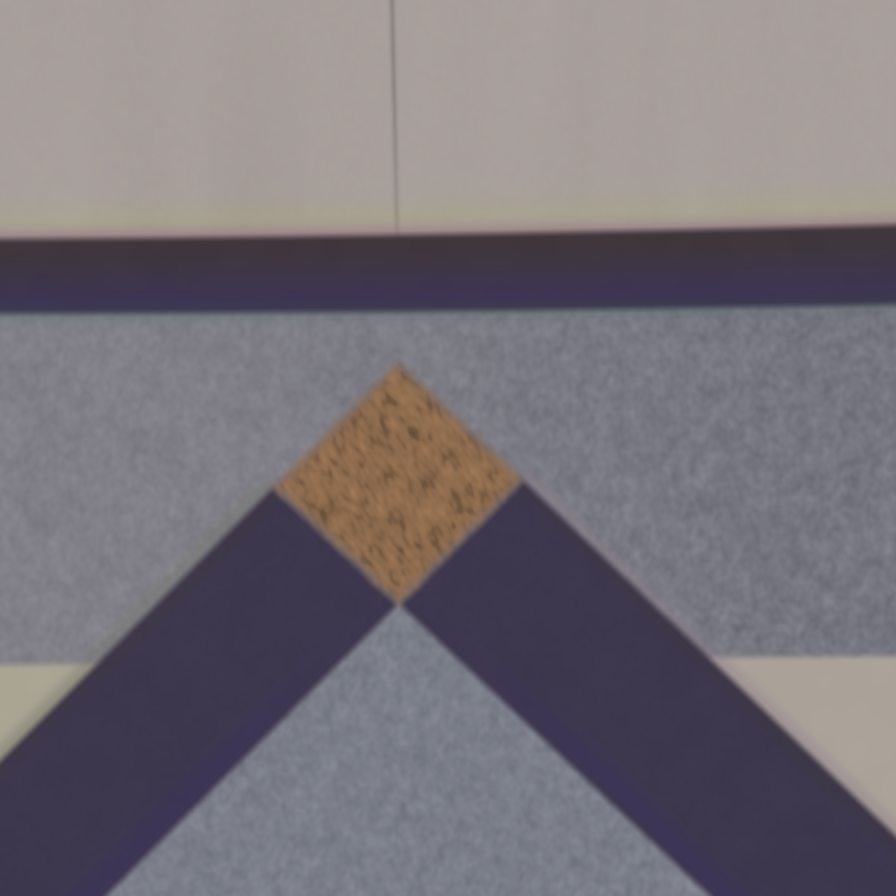
Give the GLSL for this background, as a Shadertoy shader.

```glsl
// Inlaid floor: a pale panel over a dark stripe, speckled grey below it, and
// a dark chevron capped by a cork diamond. Four slanted lines cut the chevron,
// its cap and the inner triangle; gradient noise gives the grain.

#define SOFT 0.0058            // half width of a blurred edge
#define CAP_SOFT 0.0085        // half width of the diamond's blurred edge
#define GRAIN 0.085            // strength of the grey speckle
#define CORK_GRAIN 0.30        // strength of the cork flecks
#define FRINGE 0.009           // width of the coloured fringes
#define PALE vec3(0.652, 0.620, 0.604)
#define CREAM vec3(0.668, 0.635, 0.598)
#define GREY vec3(0.482, 0.482, 0.518)
#define NAVY vec3(0.240, 0.218, 0.304)
#define CORK vec3(0.548, 0.416, 0.300)
#define VIOLET vec3(0.240, 0.208, 0.325)
#define SOOT vec3(0.246, 0.214, 0.234)

vec2 hashGradient(vec2 cell) {
    vec3 h = fract(vec3(cell.xyx) * vec3(0.1031, 0.1030, 0.0973));
    h += dot(h, h.yzx + 33.33);
    return 2.0 * fract((h.xx + h.yz) * h.zy) - 1.0;
}

float gradientNoise(vec2 p) {
    vec2 i = floor(p), f = fract(p);
    vec2 u = f * f * f * (f * (f * 6.0 - 15.0) + 10.0);
    vec2 e = vec2(1.0, 0.0);
    float low = mix(dot(hashGradient(i), f),
                    dot(hashGradient(i + e), f - e), u.x);
    float high = mix(dot(hashGradient(i + e.yx), f - e.yx),
                     dot(hashGradient(i + 1.0), f - 1.0), u.x);
    return mix(low, high, u.y);
}

// Three octaves, each turned to hide the lattice
float grain(vec2 p) {
    float sum = 0.0;
    for (int i = 0; i < 3; i++) {
        sum += 0.45 * gradientNoise(p);
        p = mat2(1.3, 1.0, -1.0, 1.3) * p + 7.3;
    }
    return sum;
}

// Signed distance to a line through a point; positive above it
float aboveLine(vec2 p, vec2 point, float slope) {
    return (p.y - point.y - slope * (p.x - point.x)) / sqrt(1.0 + slope * slope);
}

float cover(float d, float soft) { return smoothstep(-soft, soft, d); }

float glow(float d, float width) { return exp(-d * d / (width * width)); }

void mainImage(out vec4 fragColor, in vec2 fragCoord) {
    vec2 p = fragCoord / iResolution.xy;

    // Boundaries: stripe, lower tiles and the four chevron lines
    float stripeTop = p.y - (0.733 + 0.006 * p.x + 0.010 * p.x * p.x);
    float stripeBase = p.y - (0.650 + 0.001 * p.x + 0.009 * p.x * p.x);
    float tileTop = 0.258 + 0.010 * p.x - p.y;
    vec2 peak = vec2(0.445, 0.596), crotch = vec2(0.445, 0.3265);
    float outerLeft = -aboveLine(p, peak, 1.0);
    float outerRight = -aboveLine(p, peak, -0.953);
    float innerLeft = aboveLine(p, crotch, 1.0);
    float innerRight = aboveLine(p, crotch, -0.94);
    float chevron = min(outerLeft, outerRight);
    float diamond = min(chevron, min(innerLeft, innerRight));
    float triangle = min(-innerLeft, -innerRight);

    // Speckled grey, darker and rougher toward the right
    float speckle = grain(p * vec2(50.0, 42.0));
    float blotch = grain(p * 11.0 + 4.0);
    float rightward = smoothstep(0.1, 1.0, p.x);
    vec3 grey = GREY + GRAIN * mix(0.75, 1.15, rightward) * speckle + 0.03 * blotch;
    grey += mix(vec3(0.022, 0.018, 0.014), vec3(-0.026, -0.020, -0.018), rightward);
    vec3 color = grey;

    // Cream tiles at both sides
    vec3 cream = CREAM + 0.012 * blotch;
    cream += vec3(0.0, 0.010, -0.020) * (1.0 - smoothstep(0.1, 0.6, p.x));
    color = mix(color, cream, cover(tileTop, SOFT));

    // Chevron arms: sooty outside, violet along the inside
    float innerGap = min(abs(innerLeft), abs(innerRight));
    vec3 navy = NAVY + 0.012 * blotch + 0.008 * speckle;
    float low = smoothstep(0.36, 0.12, p.y);
    navy = mix(navy, vec3(0.23, 0.20, 0.36), 0.55 * low * glow(innerGap - 0.016, 0.017));
    navy = mix(navy, SOOT, 0.4 * glow(chevron, 0.014) + 0.2 * glow(innerGap, 0.006));
    vec3 rim = mix(vec3(0.45, 0.46, 0.42), vec3(0.57, 0.51, 0.56), step(peak.x, p.x));
    float arms = 1.0 - cover(min(innerLeft, innerRight), CAP_SOFT);
    color = mix(color, rim, 0.4 * arms * glow(chevron + 0.006, FRINGE));
    color = mix(color, navy, arms * cover(chevron, SOFT));

    // Inner triangle, a little cooler
    vec3 cool = GREY + vec3(-0.002, 0.012, 0.020);
    cool += GRAIN * speckle + 0.025 * blotch;
    color = mix(color, cool, cover(triangle, SOFT));

    // Cork diamond with slanted flecks and a frayed, mauve rim
    vec2 slant = vec2(p.x + 0.5 * p.y, p.y - 0.3 * p.x);
    float fleck = grain(slant * vec2(54.0, 30.0) + 19.0);
    vec3 cork = CORK * (1.0 + CORK_GRAIN * fleck + 0.08 * blotch);
    cork *= 1.0 - 0.10 * smoothstep(0.05, 0.35, -fleck);
    cork = mix(cork, vec3(0.50, 0.41, 0.38), 0.45 * glow(diamond, FRINGE));
    color = mix(color, cork, cover(diamond + 0.005 * fleck, CAP_SOFT));

    // Stripe, fading from soot to violet, over a teal fringe
    color = mix(color, vec3(0.41, 0.45, 0.46), 0.55 * glow(stripeBase, FRINGE));
    float depth = smoothstep(0.1, 0.9, -stripeTop / (stripeBase - stripeTop));
    vec3 stripe = mix(SOOT, VIOLET, depth) + 0.010 * blotch;
    stripe = mix(stripe, vec3(0.23, 0.25, 0.29), 0.6 * glow(stripeBase, 0.010));
    color = mix(color, stripe, cover(stripeBase, SOFT));

    // Pale panel with faint streaks, a seam and warm fringes
    vec3 pale = PALE + 0.018 * gradientNoise(vec2(p.x * 16.0, p.y * 2.0));
    pale += 0.010 * speckle + 0.015 * smoothstep(0.3, 0.7, p.x) * (1.0 - p.x);
    float seam = p.x - 0.443 + 0.022 * (p.y - 0.75);
    pale *= 1.0 - mix(0.10, 0.16, smoothstep(0.75, 0.95, p.y)) * glow(seam, 0.0032);
    pale += vec3(0.0, 0.012, -0.040) * glow(stripeTop - 0.020, 0.018);
    pale = mix(pale, vec3(0.60, 0.49, 0.52), 0.7 * glow(stripeTop, 0.011));
    color = mix(color, pale, cover(stripeTop, SOFT));

    fragColor = vec4(color, 1.0);
}
```
